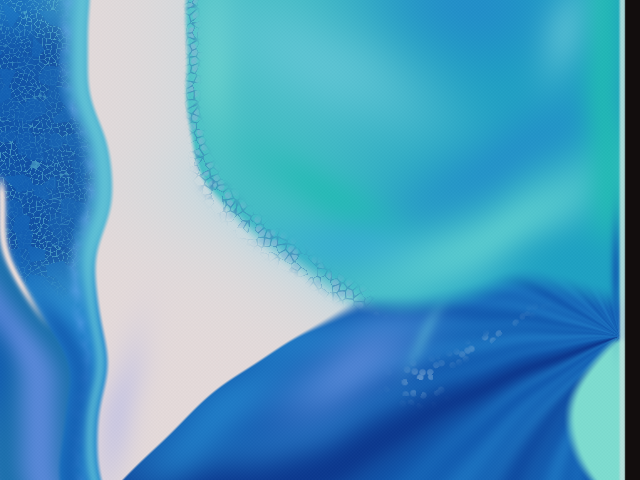
Give the GLSL for this background, as a Shadertoy shader.

```glsl
#define WARP 0.006
#define FROTH_SCALE 62.0
#define WEAVE 0.012
#define FRAME_X 1.302
#define FAN_POINT vec2(1.295, 0.297)

const vec3 AQUA = vec3(0.27, 0.74, 0.77);
const vec3 TEAL = vec3(0.12, 0.63, 0.76);
const vec3 GREEN = vec3(0.13, 0.73, 0.70);
const vec3 SKY = vec3(0.40, 0.78, 0.84);
const vec3 BLUE = vec3(0.07, 0.36, 0.69);
const vec3 NAVY = vec3(0.04, 0.19, 0.53);
const vec3 AZURE = vec3(0.14, 0.52, 0.80);
const vec3 VIOLET = vec3(0.34, 0.53, 0.84);
const vec3 MINT = vec3(0.49, 0.86, 0.81);
const vec3 CHALK = vec3(0.89, 0.85, 0.85);

vec2 hash2(vec2 p) {
    return fract(sin(vec2(dot(p, vec2(127.1, 311.7)), dot(p, vec2(269.5, 183.3)))) * 43758.5);
}

// Nearest distance, second distance and a random value per cell
vec3 cells(vec2 p) {
    vec2 base = floor(p);
    vec3 r = vec3(8.0, 8.0, 0.0);
    for (int j = -1; j <= 1; j++)
    for (int i = -1; i <= 1; i++) {
        vec2 id = base + vec2(i, j);
        float d = length(id + hash2(id) - p);
        if (d < r.x) r = vec3(d, r.x, hash2(id + 7.0).x);
        else r.y = min(r.y, d);
    }
    return r;
}

vec2 swirl(vec2 p) {
    for (float f = 9.0; f < 80.0; f *= 2.1)
        p += WARP * 9.0 / f * sin(f * p.yx + vec2(1.3, 4.1) * f);
    return p;
}

float band(float d, float w) { return exp(-d * d / (w * w)); }
float rise(float d, float w) { return smoothstep(-w, w, d); }

float glow(vec2 p, vec2 centre, vec2 radius, float angle) {
    float c = cos(angle), s = sin(angle);
    vec2 d = mat2(c, -s, s, c) * (p - centre) / radius;
    return exp(-dot(d, d));
}

// Shorelines
float lagoonX(float y) { return 0.392 + 0.067 * log(1.0 + exp((0.592 - y) / 0.043)); }
float riverX(float y) { return 0.214 + 0.012 * cos(16.5 * (y - 0.25)) - 0.035 * smoothstep(0.7, 1.0, y); }
float poolX(float y) { return 0.15 * pow(1.0 - smoothstep(0.2, 0.62, y), 1.6) - 0.03 * (1.0 - smoothstep(0.0, 0.2, y)); }
float deepY(float x) {
    float s = (x - 0.243) / 0.521;
    return min(0.366 * s + 0.136 * s * (1.0 - s), 0.36 + 0.055 * band(x - 1.09, 0.15));
}

vec3 lagoon(vec2 p) {
    vec3 c = mix(AQUA, TEAL, smoothstep(0.55, 1.05, p.x));
    c = mix(c, MINT, 0.55 * glow(p, vec2(0.45, 0.88), vec2(0.05, 0.18), 0.0));
    c = mix(c, SKY, 0.75 * glow(p, vec2(0.68, 0.86), vec2(0.26, 0.10), -0.4));
    c = mix(c, AZURE, 0.65 * glow(p, vec2(0.98, 1.0), vec2(0.20, 0.12), -0.2));
    c = mix(c, AZURE, 0.55 * glow(p, vec2(1.05, 0.67), vec2(0.30, 0.07), 0.5));
    c = mix(c, GREEN, 0.75 * glow(p, vec2(0.68, 0.59), vec2(0.17, 0.05), -0.5));
    c = mix(c, vec3(0.22, 0.68, 0.83), 0.7 * glow(p, vec2(0.76, 0.48), vec2(0.22, 0.05), -0.1));
    c = mix(c, vec3(0.36, 0.80, 0.81), 0.9 * glow(p, vec2(1.02, 0.51), vec2(0.36, 0.07), 0.48));
    c = mix(c, GREEN, 0.85 * band(p.x - 1.26, 0.045) * smoothstep(0.4, 0.6, p.y));
    c = mix(c, SKY, 0.6 * glow(p, vec2(1.18, 0.93), vec2(0.05, 0.10), -0.3));
    return mix(c, TEAL, 0.8 * glow(p, vec2(1.2, 0.45), vec2(0.10, 0.05), 0.0));
}

// Streaks fan out from one point on the right
vec3 deepSea(vec2 p) {
    vec2 d = FAN_POINT - p;
    float r = length(d), a = atan(d.y, d.x) + 0.05 * sin(7.0 * r);
    float streak = 0.5 + 0.3 * sin(17.0 * a + 3.0 * r) + 0.2 * sin(41.0 * a - 5.0 * r);
    vec3 c = mix(BLUE, AZURE, 0.55 * streak);
    c = mix(c, NAVY, 0.85 * band(a - 0.38, 0.10) + 0.35 * band(a - 0.95, 0.12));
    c = mix(c, AZURE, 0.7 * glow(p, vec2(0.46, 0.13), vec2(0.22, 0.05), 0.7));
    c = mix(c, VIOLET, 0.85 * glow(p, vec2(0.74, 0.23), vec2(0.17, 0.065), 0.65));
    return mix(c, SKY, 0.35 * glow(p, vec2(0.89, 0.31), vec2(0.08, 0.015), 1.1));
}

vec3 river(vec2 p, float shore) {
    vec3 coarse = cells(swirl(p * 1.5) * 22.0), fine = cells(swirl(p * 2.0) * 45.0);
    float bed = rise(shore - 0.045 - p.x, 0.025) * smoothstep(0.34, 0.5, p.y);
    vec3 c = mix(AZURE, vec3(0.32, 0.70, 0.82), smoothstep(0.04, 0.16, p.x) * smoothstep(0.3, 0.55, p.y));
    c = mix(c, mix(BLUE, NAVY, coarse.z * 0.5), 0.85 * bed * (1.0 - 0.6 * smoothstep(0.88, 1.0, p.y)));
    c = mix(c, SKY, bed * 0.6 * (1.0 - smoothstep(0.02, 0.16, fine.y - fine.x)) * coarse.z);
    c = mix(c, VIOLET + 0.15, 0.4 * band(p.x - shore + 0.045, 0.012) * coarse.x);
    // Smooth pool in the lower left
    float d = p.x - poolX(p.y);
    vec3 pool = mix(VIOLET, AZURE * 0.85, 0.5 + 0.5 * sin(42.0 * d + 6.0 * p.y));
    pool = mix(pool, BLUE, 0.9 * glow(p, vec2(-0.01, 0.22), vec2(0.04, 0.10), 0.0));
    c = mix(c, BLUE, 0.8 * band(d - 0.02, 0.03) * (1.0 - smoothstep(0.3, 0.42, p.y)));
    c = mix(c, pool, rise(-d, 0.006) * (1.0 - smoothstep(0.55, 0.65, p.y)));
    c = mix(c, CHALK, band(d + 0.005, 0.009) * rise(p.y - 0.36, 0.06) * (1.0 - smoothstep(0.59, 0.64, p.y)));
    return mix(c, SKY, 0.6 * band(p.x - shore + 0.015, 0.012));
}

void mainImage(out vec4 fragColor, in vec2 fragCoord) {
    vec2 uv = fragCoord / iResolution.xy * vec2(4.0 / 3.0, 1.0);
    vec2 p = swirl(uv);
    float shore = riverX(p.y), inside = p.x - lagoonX(p.y), depth = deepY(p.x) - p.y;

    // Chalk ground with a cool haze
    vec3 c = mix(CHALK, vec3(0.70, 0.85, 0.89), 0.75 * exp(-abs(inside) / 0.12) * (1.0 - 0.6 * smoothstep(0.5, 0.8, p.y)));
    c = mix(c, vec3(0.72, 0.73, 0.90), 0.55 * glow(p, vec2(0.25, 0.14), vec2(0.04, 0.16), -0.25));

    // Main waters
    c = mix(c, lagoon(p), rise(inside, mix(0.05, 0.007, smoothstep(0.38, 0.65, p.y))));
    c = mix(c, deepSea(p), rise(depth, mix(0.004, 0.03, smoothstep(0.6, 0.85, p.x))));
    c = mix(c, river(p, shore), rise(shore - p.x, 0.006));

    // Lacy froth along the lagoon and in the deep water
    vec3 f = cells(p * FROTH_SCALE);
    float lace = 1.0 - smoothstep(0.05, 0.25, f.y - f.x);
    float rim = band(inside - 0.012, mix(0.035, 0.011, smoothstep(0.45, 0.75, p.y))) * rise(p.y - 0.36, 0.03);
    float foam = rim + glow(p, vec2(0.88, 0.21), vec2(0.045, 0.03), 0.3) + 0.7 * glow(p, vec2(1.01, 0.295), vec2(0.09, 0.012), 0.5);
    float fleck = smoothstep(0.55, 0.3, f.x) * step(0.45, f.z);
    c = mix(c, vec3(0.55, 0.70, 0.84), 0.55 * foam * fleck);
    c = mix(c, vec3(0.20, 0.50, 0.70), 0.6 * rim * lace * step(0.25, f.z));

    // Mint lens, pale margin and dark frame
    float lens = 1.19 + 3.0 * (p.y - 0.11) * (p.y - 0.11);
    c = mix(c, MINT, rise(p.x - lens, 0.014) * (1.0 - rise(p.y - 0.29, 0.01)));
    c = mix(c, BLUE, 0.8 * glow(uv, vec2(1.283, 0.43), vec2(0.010, 0.10), 0.0));
    c = mix(c, vec3(0.74, 0.87, 0.86), 0.85 * rise(uv.x - 1.291, 0.004));
    c += WEAVE * sin(uv.x * 900.0) * sin(uv.y * 900.0);
    c = mix(c, vec3(0.07, 0.05, 0.05), rise(uv.x - FRAME_X, 0.002));
    fragColor = vec4(clamp(c, 0.0, 1.0), 1.0);
}
```
